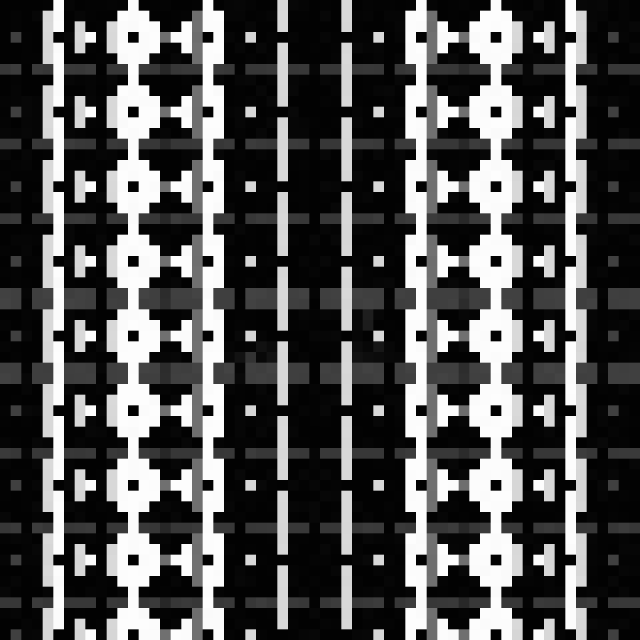
Give the GLSL for this pattern, as a WebGL 1 fragment shader.

```glsl
precision highp float;
// Monochrome woven band: mirrored columns of blocky rosettes, rails and cross threads.

uniform vec2 u_resolution;

const float CELLS = 60.0;             // square stitches along each side
const vec2 CENTRE = vec2(29.0, 28.0); // stitch on both mirror axes
const float PERIOD = 7.0;             // stitches per repeat
const float ROSETTE = 17.0;           // rosette column, counted from the axis
const float BLACK = 0.008;
const float WHITE = 0.992;
const float LIGHT = 0.85;
const float GREY = 0.44;
const float THREAD = 0.215;
const float THICK_THREAD = 0.245;
const float FAINT = 0.25;
const float GRAIN = 0.022;
const float SMUDGE = 0.24;
const int SAMPLES = 3;                // antialiasing samples per axis

float hash(vec2 p) {
  return fract(sin(dot(p, vec2(12.99, 78.23))) * 4375.85);
}

// Whole-number remainder, safe against rounding.
float wrap(float x) {
  return floor(mod(x + 0.5, PERIOD));
}

bool same(float a, float b) {
  return abs(a - b) < 0.5;
}

// One-stitch-wide upright block; p = (column, height from the row centre).
bool block(vec2 p, float column, float halfHeight) {
  return same(p.x, column) && p.y < halfHeight + 0.5;
}

// Three-stitch bar with a single-stitch stub beside it.
bool stubbedBar(vec2 p, float bar, float stub) {
  return block(p, bar, 1.0) || block(p, stub, 0.0);
}

bool rosette(vec2 p) {
  vec2 q = vec2(abs(p.x - ROSETTE), p.y);
  return max(q.x, q.y) < 2.5 && q.x + q.y < 3.5;
}

// Horizontal threads, doubled next to the middle row and broken at the gaps.
float threads(vec2 fromCentre) {
  float d = fromCentre.x;
  float e = fromCentre.y;
  bool thick = e < 4.5;
  if (!same(wrap(e), 4.0) && !same(e, 3.0)) return BLACK;
  if (same(d, 0.0) || same(d, 7.0) || same(d, 20.0) || same(d, 27.0)) return BLACK;
  float shade = thick ? THICK_THREAD : THREAD;
  return same(d, 14.0) ? shade * 0.7 : shade;
}

// Patchy wear beside the middle rails.
float smudge(vec2 offset) {
  vec2 low = (vec2(abs(offset.x), offset.y) - vec2(5.5, -1.7)) / vec2(1.8, 1.0);
  vec2 high = (offset - vec2(4.5, 1.6)) / vec2(1.0, 0.8);
  float reach = exp(-dot(low, low)) + exp(-dot(high, high));
  return SMUDGE * reach * hash(offset + 7.0);
}

float stitch(vec2 cell) {
  vec2 offset = cell - CENTRE;
  vec2 fromCentre = abs(offset);
  float d = fromCentre.x;
  vec2 p = vec2(d, abs(wrap(offset.y + 3.0) - 3.0));
  float grain = hash(cell);

  // Ground and threads
  float shade = threads(fromCentre);
  shade = max(shade, smudge(offset));
  shade += GRAIN * grain * grain * grain;

  // Blocks and rosettes
  if (block(p, 28.0, 0.0)) shade = FAINT;
  if (block(p, 11.0, 2.0) || block(p, 14.0, 0.0)) shade = GREY;
  if (block(p, 9.0, 2.0) || rosette(p)) shade = WHITE;
  if (stubbedBar(p, 12.0, 13.0) || stubbedBar(p, 22.0, 21.0)) shade = WHITE;
  if (block(p, 6.0, 0.0) || block(p, 25.0, 2.0)) shade = LIGHT;
  if (block(p, 19.0, 1.0) || block(p, 22.0, 1.0)) shade = LIGHT;

  // Vertical rails with a black notch in every repeat
  if (same(wrap(d), 3.0) && d < 27.0) {
    shade = d < 5.0 ? LIGHT : WHITE;
    if (p.y < 0.5) shade = BLACK;
  }
  if (shade > 0.4) shade -= 0.012 * grain * grain;
  return shade;
}

void main() {
  float total = 0.0;
  for (int i = 0; i < SAMPLES; i++) {
    for (int j = 0; j < SAMPLES; j++) {
      vec2 jitter = (vec2(float(i), float(j)) + 0.5) / float(SAMPLES) - 0.5;
      vec2 uv = (gl_FragCoord.xy + jitter) / u_resolution;
      total += stitch(floor(uv * CELLS));
    }
  }
  gl_FragColor = vec4(vec3(total / float(SAMPLES * SAMPLES)), 1.0);
}
```
